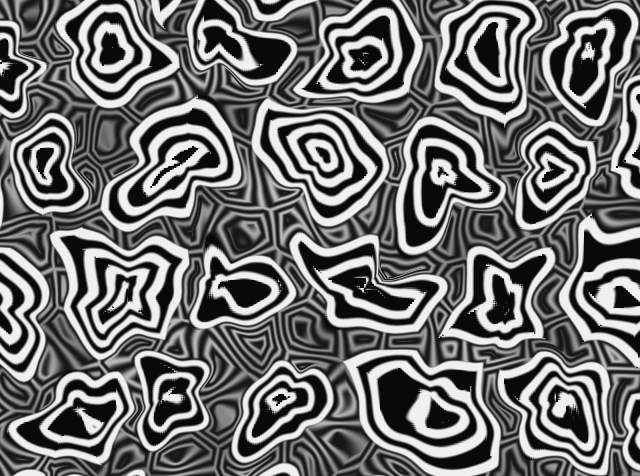
Reproduce this pattern procedurally as a Shadertoy shader.

```glsl
// Nested wobbly rings: bold black and white islands on a staggered jittered grid,
// each a polar shape kept clear of its neighbours, with thin grey contour lines
// of a finer cellular field filling the gaps. Units: canvas height = 1.

const float ISLAND_CELL   = 0.255;  // grid spacing of the islands
const float ISLAND_JITTER = 0.36;   // centre scatter, in cells
const float RADIUS_MIN    = 0.36;   // island radius range, in cells
const float RADIUS_MAX    = 0.68;
const float LOBE_STRENGTH = 0.60;   // how far outlines leave a circle
const float ISLAND_GAP    = 0.14;   // clearance between islands, in radii
const float RINGS_MIN     = 3.7;
const float RINGS_MAX     = 4.9;
const float STROKE        = 0.066;  // half width of a ring, in radii
const float EDGE_SOFTNESS = 0.0034;
const float FINE_CELL     = 0.112;  // spacing of the small filler cells
const float FINE_SPACING  = 0.0138; // distance between thin lines
const float GAP_SCALE     = 0.12;   // turns island field into distance
const float WARP_SIZE     = 0.075;
const float WARP_AMOUNT   = 0.030;
const float TAU           = 6.2831853;

const vec3 INK       = vec3(0.035);
const vec3 PAPER     = vec3(0.94);
const vec3 FINE_DARK = vec3(0.09);
const vec3 FINE_LINE = vec3(0.61, 0.61, 0.62);

vec2 hash2(vec2 p) {
    vec3 q = fract(p.xyx * vec3(0.1031, 0.1030, 0.0973));
    q += dot(q, q.yzx + 33.33);
    return fract((q.xx + q.yz) * q.zy);
}

// Smooth value noise with two independent channels.
vec2 noise2(vec2 p) {
    vec2 i = floor(p), f = fract(p);
    f = f * f * (3.0 - 2.0 * f);
    vec2 low  = mix(hash2(i), hash2(i + vec2(1, 0)), f.x);
    vec2 high = mix(hash2(i + vec2(0, 1)), hash2(i + vec2(1, 1)), f.x);
    return mix(low, high, f.y);
}

float smoothMin(float a, float b, float k) {
    float h = max(k - abs(a - b), 0.0) / k;
    return min(a, b) - 0.25 * h * h * k;
}

// Outline radius of one island in direction angle, as a sum of random lobes.
float outline(float angle, vec2 id) {
    float shape = 1.0;
    for (float k = 2.0; k < 6.5; k++) {
        vec2 rnd = hash2(id + 19.0 * k);
        shape += LOBE_STRENGTH * (0.25 + rnd.x) / (k + 0.5) * cos(k * angle + TAU * rnd.y);
    }
    return max(shape, 0.45);
}

// x: height, 1 at an island centre and 0 on its rim; y: radius; z: ring count.
vec3 islands(vec2 p) {
    p = p / ISLAND_CELL + 40.0;
    float nearest = 100.0, second = 100.0, radius = 1.0, rings = RINGS_MIN;
    for (float j = -2.0; j < 2.5; j++) {
        float row = floor(p.y) + j;
        float shift = 0.5 * mod(row, 2.0);
        for (float i = -2.0; i < 2.5; i++) {
            vec2 id = vec2(floor(p.x - shift) + i, row);
            vec2 centre = id + vec2(shift + 0.5, 0.5) + ISLAND_JITTER * (hash2(id) - 0.5);
            vec2 traits = hash2(id + 71.0);
            vec2 d = p - centre;
            float size = mix(RADIUS_MIN, RADIUS_MAX, traits.x);
            float ratio = length(d) / (size * outline(atan(d.y, d.x + 1e-5), id));
            if (ratio < nearest) {
                second = nearest;
                nearest = ratio;
                radius = size * ISLAND_CELL;
                rings = mix(RINGS_MIN, RINGS_MAX, traits.y);
            } else {
                second = min(second, ratio);
            }
        }
    }
    float clearance = 0.5 * (second - nearest) - ISLAND_GAP;
    return vec3(smoothMin(1.0 - nearest, clearance, 0.16), radius, rings);
}

// Approximate distance to the border of the small filler cells.
float fineCells(vec2 p) {
    p = p / FINE_CELL + 60.0;
    float nearest = 9.0, second = 9.0;
    for (float j = -1.0; j < 1.5; j++)
    for (float i = -1.0; i < 1.5; i++) {
        vec2 id = floor(p) + vec2(i, j);
        float d = length(id + 0.1 + 0.8 * hash2(id + 7.0) - p);
        second = min(second, max(nearest, d));
        nearest = min(nearest, d);
    }
    return 0.5 * (second - nearest) * FINE_CELL;
}

void mainImage(out vec4 fragColor, in vec2 fragCoord) {
    vec2 p = fragCoord / iResolution.y;
    p += WARP_AMOUNT * (noise2(p / WARP_SIZE + 11.0) - 0.5);
    float soft = max(EDGE_SOFTNESS, 0.7 / iResolution.y);

    // Bold rings of nearly constant stroke width.
    vec3 island = islands(p);
    float slope = length(vec2(dFdx(island.x), dFdy(island.x))) * iResolution.y;
    slope = clamp(slope, 2.5, 22.0);
    float spacing = 1.0 / (island.z * slope);
    float fromRing = abs(fract(island.x * island.z + 0.25) - 0.5) * spacing;
    float halfWidth = min(STROKE * island.y, 0.28 * spacing);
    float ring = 1.0 - smoothstep(-soft, soft, fromRing - halfWidth);
    vec3 bold = mix(INK, PAPER, ring);

    // Thin contours, following both the filler cells and the island rims.
    float rim = max(-island.x, 0.0) * GAP_SCALE + 0.5 * FINE_SPACING;
    float depth = smoothMin(fineCells(p), rim, 0.006);
    float wave = 0.5 + 0.5 * cos(TAU * depth / FINE_SPACING);
    float strength = 0.75 + 0.5 * noise2(p / WARP_SIZE + 90.0).x;
    vec3 fine = mix(FINE_DARK, FINE_LINE * strength, pow(wave, 1.3));

    float inside = smoothstep(-soft, soft, island.x / slope);
    fragColor = vec4(mix(fine, bold, inside), 1.0);
}
```
